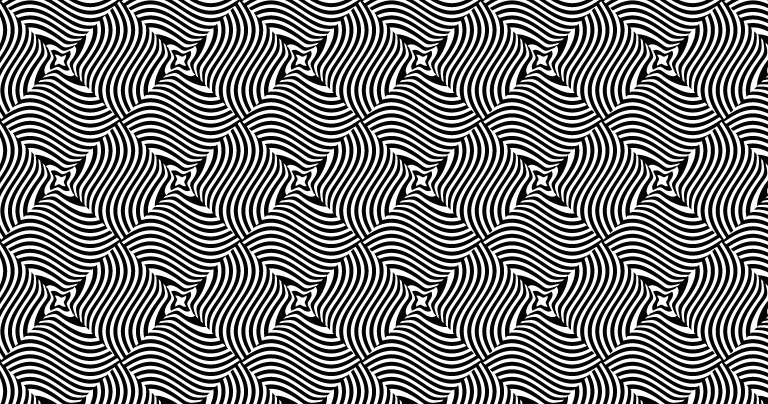
Reproduce this pattern procedurally as a WebGL 1 fragment shader.

```glsl
precision highp float;

uniform vec2 u_resolution;

const float PI = 3.14159265;
const float TILES_ACROSS = 6.375;
const float BANDS_PER_TILE = 16.0;
const int SAMPLES = 5;

// Turns the four triangles of a tile onto the right-hand one.
vec2 foldToRight(vec2 p) {
    vec2 turned = abs(p.x) > abs(p.y) ? p : vec2(p.y, -p.x);
    return turned.x < 0.0 ? -turned : turned;
}

// S-shaped bands: closed rings near the centre, broken at the diagonals outside.
float wavyBands(vec2 p, float sway, float pinch) {
    vec2 q = foldToRight(p);
    float along = q.y / max(q.x, 0.0001);

    float ringWave = 2.0 * q.x * sin(PI * along);
    float rowWave = sin(2.0 * PI * q.y);
    float wave = sway * mix(ringWave, rowWave, smoothstep(0.06, 0.3, q.x));

    // Hollows the sides of the central star.
    float hollow = pinch * q.x * (1.0 - along * along) * pow(max(1.0 - 2.0 * q.x, 0.0), 6.0);
    return q.x - wave + hollow;
}

// 1 on a white band, 0 on a black one; bias widens the black bands.
float whiteBand(float bands, float count, float bias) {
    float solidCentre = 0.5 / count;
    return step(bias, -cos(2.0 * PI * count * max(bands, solidCentre)));
}

float tilePattern(vec2 p) {
    vec2 cell = fract(p) - 0.5;
    return whiteBand(wavyBands(cell, 0.105, 0.6), BANDS_PER_TILE, 0.1);
}

void main() {
    float scale = TILES_ACROSS / u_resolution.x;
    vec2 topLeft = vec2(0.0, u_resolution.y);

    // Average a grid of samples to smooth the edges.
    float white = 0.0;
    for (int j = 0; j < SAMPLES; j++) {
        for (int i = 0; i < SAMPLES; i++) {
            vec2 offset = (vec2(float(i), float(j)) + 0.5) / float(SAMPLES) - 0.5;
            white += tilePattern((gl_FragCoord.xy + offset - topLeft) * scale);
        }
    }
    white /= float(SAMPLES * SAMPLES);

    vec3 ink = vec3(0.01);
    vec3 paper = vec3(0.995);
    gl_FragColor = vec4(mix(ink, paper, white), 1.0);
}
```
